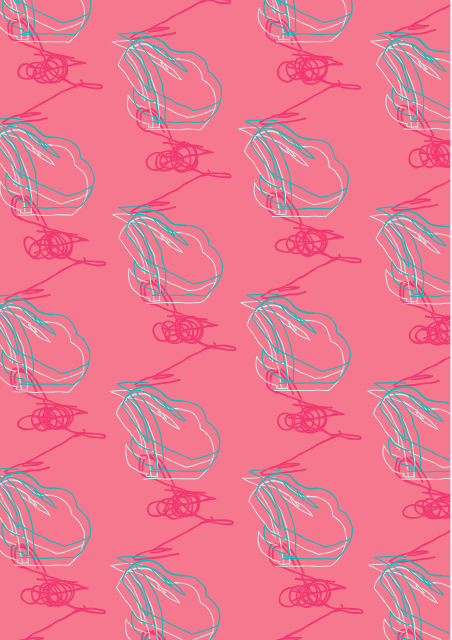
Write a Shadertoy shader that draws this pattern.

```glsl
// Half-drop rows of doubly printed pen-line shells joined by magenta scribbles on pink.
#define SHEET_HEIGHT 768.0
#define PITCH vec2(155.0, 209.5)
#define FIRST_CELL vec2(-21.5, -64.0)
#define MISPRINT vec2(-7.0, 9.0)
#define PEN 0.7
#define MARKER 1.08
#define WOBBLE 1.8
#define JITTER 3.5
#define PINK vec3(0.96, 0.47, 0.56)
#define MAGENTA vec3(0.95, 0.22, 0.43)
#define TEAL vec3(0.08, 0.73, 0.73)
#define PALE vec3(0.81, 0.91, 0.91)

vec2 hash2(vec2 p) {
    vec3 q = fract(p.xyx * vec3(0.1031, 0.1030, 0.0973));
    q += dot(q, q.yzx + 33.33);
    return fract((q.xx + q.yz) * q.zy) * 2.0 - 1.0;
}

float gradientNoise(vec2 p) {
    vec2 i = floor(p), f = fract(p), e = vec2(1, 0);
    vec2 u = f * f * (3.0 - 2.0 * f);
    float low = mix(dot(hash2(i), f), dot(hash2(i + e), f - e), u.x);
    float high = mix(dot(hash2(i + e.yx), f - e.yx), dot(hash2(i + 1.0), f - 1.0), u.x);
    return mix(low, high, u.y);
}

// Adds a bent stroke from a to c, pulled towards b.
void stroke(inout float d, vec2 p, float ax, float ay, float bx, float by, float cx, float cy) {
    vec2 a = vec2(ax, ay), b = vec2(bx, by), c = vec2(cx, cy);
    vec2 lo = min(a, min(b, c)) - 5.0, hi = max(a, max(b, c)) + 5.0;
    if (any(lessThan(p, lo)) || any(greaterThan(p, hi))) return;
    vec2 last = a;
    for (int i = 1; i <= 8; i++) {
        float t = float(i) / 8.0;
        vec2 next = mix(mix(a, b, t), mix(b, c, t), t);
        vec2 v = next - last, w = p - last;
        d = min(d, length(w - v * clamp(dot(w, v) / max(dot(v, v), 1e-4), 0.0, 1.0)));
        last = next;
    }
}

float shell(vec2 p) {
    float d = 9.0;
    // Scalloped back, base and belly
    stroke(d, p, 28.0, 8.0, 50.0, -5.0, 66.0, 14.0);
    stroke(d, p, 66.0, 14.0, 74.0, 22.0, 88.0, 21.0);
    d -= 0.35;
    stroke(d, p, 88.0, 21.0, 114.0, 22.0, 116.0, 45.0);
    stroke(d, p, 116.0, 45.0, 132.0, 54.0, 132.0, 73.0);
    stroke(d, p, 132.0, 73.0, 130.0, 92.0, 113.0, 105.0);
    stroke(d, p, 113.0, 105.0, 80.0, 105.0, 48.0, 105.0);
    stroke(d, p, 40.0, 62.0, 66.0, 77.0, 98.0, 91.0);
    stroke(d, p, 98.0, 91.0, 113.0, 89.0, 131.0, 80.0);
    // Pointed tip and angular left lobes
    stroke(d, p, 8.0, 0.0, 25.0, -3.0, 46.0, -1.0);
    stroke(d, p, 8.0, 0.0, 18.0, 4.0, 28.0, 10.0);
    stroke(d, p, 28.0, 10.0, 20.0, 12.0, 15.0, 27.0);
    stroke(d, p, 15.0, 27.0, 29.0, 46.0, 44.0, 68.0);
    stroke(d, p, 27.0, 64.0, 23.0, 84.0, 37.0, 93.0);
    stroke(d, p, 37.0, 93.0, 42.0, 97.0, 52.0, 99.0);
    stroke(d, p, 27.0, 64.0, 32.0, 76.0, 50.0, 80.0);
    stroke(d, p, 52.0, 99.0, 47.0, 104.0, 64.0, 102.0);
    stroke(d, p, 22.0, 18.0, 44.0, 40.0, 46.0, 70.0);
    // Hanging strands
    for (float i = 0.0; i < 2.0; i++)
        stroke(d, p, 24.0 + 8.0 * i, 11.0, 50.0 + 17.0 * i, 42.0, 57.0 + 7.0 * i, 103.0);
    // Slim leaves on a stem down the back
    stroke(d, p, 28.0, 8.0, 42.0, 6.0, 67.0, 23.0);
    for (float i = 0.0; i < 2.0; i++) {
        vec2 q = p - vec2(16.0, 12.0) * i;
        stroke(d, q, 49.0, 12.0, 64.0, 18.0, 75.0, 33.0);
        stroke(d, q, 49.0, 12.0, 57.0, 26.0, 75.0, 33.0);
    }
    return d;
}

float scribble(vec2 p, vec2 cell) {
    float d = 9.0;
    // Open loops tightening into a round tangle
    for (float i = 0.0; i < 7.0; i++) {
        float t = i / 6.0;
        vec2 h = hash2(cell + i * 7.3);
        vec2 q = p - vec2(57.0 + 36.0 * t * (2.0 - t), 151.0 - 5.0 * t) - 2.0 * h;
        q.x += 0.3 * h.y * q.y;
        vec2 r = vec2(11.0 + 3.0 * t, 10.0 + 5.0 * t) + 2.5 * h.yx;
        float k = length(q / r);
        d = min(d, abs(k * (k - 1.0) / max(length(q / (r * r)), 1e-3)));
    }
    // Zigzag through the tangle
    stroke(d, p, 42.0, 113.0, 70.0, 126.0, 125.0, 141.0);
    stroke(d, p, 65.0, 130.0, 92.0, 132.0, 112.0, 134.0);
    stroke(d, p, 125.0, 141.0, 92.0, 144.0, 62.0, 156.0);
    stroke(d, p, 72.0, 126.0, 82.0, 152.0, 112.0, 166.0);
    stroke(d, p, 60.0, 145.0, 90.0, 151.0, 118.0, 140.0);
    // Flat barbed loop and descending tail
    stroke(d, p, 98.0, 160.0, 125.0, 172.0, 145.0, 171.0);
    stroke(d, p, 145.0, 171.0, 152.0, 165.0, 112.0, 166.0);
    stroke(d, p, 120.0, 162.0, 126.0, 167.0, 108.0, 170.0);
    stroke(d, p, 114.0, 167.0, 80.0, 186.0, 48.0, 203.0);
    stroke(d, p, 26.0, 212.0, 45.0, 199.0, 72.0, 201.0);
    stroke(d, p, 48.0, 205.0, 60.0, 205.0, 72.0, 201.0);
    stroke(d, p, 28.0, 214.0, 55.0, 212.0, 80.0, 207.0);
    // Hooks under the shell
    for (float i = 0.0; i < 2.0; i++) {
        stroke(d, p, 34.0 + 4.0 * i, 106.0, 30.0 + 5.0 * i, 78.0 + 7.0 * i, 52.0, 94.0);
        stroke(d, p, 46.0 + 5.0 * i, 88.0, 58.0 + 6.0 * i, 98.0, 65.0 + 10.0 * i, 117.0 + 7.0 * i);
    }
    stroke(d, p, 34.0, 106.0, 36.0, 112.0, 46.0, 116.0);
    return d;
}

void mainImage(out vec4 fragColor, in vec2 fragCoord) {
    float pixel = SHEET_HEIGHT / iResolution.y;
    vec2 p = vec2(fragCoord.x, iResolution.y - fragCoord.y) * pixel - FIRST_CELL;
    float column = floor((p.x + 4.0) / PITCH.x);
    p -= vec2(column * PITCH.x, 0.5 * PITCH.y * mod(column, 2.0));
    float row = floor((p.y + 14.0) / PITCH.y);

    // Nearest line of each ink, including the motif overhanging from above
    vec3 d = vec3(9.0);
    for (float k = 0.0; k < 2.0; k++) {
        vec2 cell = vec2(column, row - k) + 20.0;
        vec2 q = p - vec2(0.0, (row - k) * PITCH.y);
        vec2 seed = q * 0.07 + cell * 17.0;
        q += WOBBLE * vec2(gradientNoise(seed), gradientNoise(seed + 41.0));
        vec2 s = q - JITTER * hash2(cell) * vec2(1.0, 0.4);
        vec2 m = q - JITTER * hash2(cell + 9.0) * vec2(1.0, 0.6);
        d = min(d, vec3(scribble(m, cell), shell(s - MISPRINT), shell(s)));
    }

    // Uneven pen pressure, then the three inks in order
    float pressure = 1.0 + 0.4 * gradientNoise(p * 0.12 + column * 13.0);
    vec3 ink = clamp(0.5 + (vec3(MARKER, PEN * 0.86, PEN) * pressure - d) / pixel, 0.0, 1.0);
    vec3 color = mix(PINK, MAGENTA, ink.x);
    color = mix(color, PALE, ink.y);
    color = mix(color, TEAL, ink.z);
    // Thin bare margin on the right
    float margin = clamp(0.5 + fragCoord.x - 0.9965 * iResolution.x, 0.0, 1.0);
    fragColor = vec4(mix(color, vec3(1.0), margin), 1.0);
}
```
